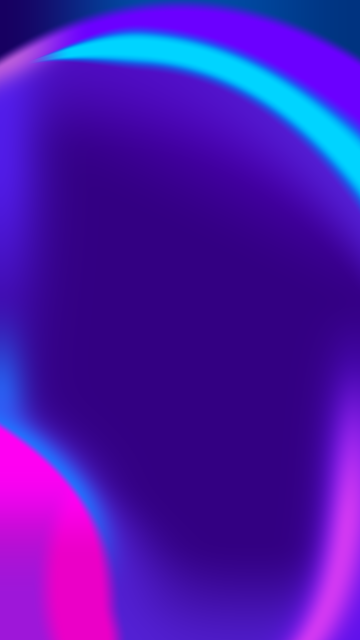
Reproduce this background procedurally as a WebGL 2 fragment shader.

```glsl
#version 300 es
precision highp float;
// Abstract wallpaper: a dark violet hollow ringed by a cyan arc, a magenta blob and neon edge glows.

uniform vec2 u_resolution;
out vec4 outColor;

// Palette
const vec3 HOLLOW   = vec3(0.20, 0.00, 0.51);
const vec3 DUSK     = vec3(0.31, 0.00, 0.74);
const vec3 PURPLE   = vec3(0.33, 0.13, 0.84);
const vec3 VIOLET   = vec3(0.42, 0.00, 1.00);
const vec3 INDIGO   = vec3(0.33, 0.12, 0.95);
const vec3 LAVENDER = vec3(0.72, 0.36, 0.86);
const vec3 CYAN     = vec3(0.00, 0.83, 1.00);
const vec3 AZURE    = vec3(0.01, 0.45, 0.95);
const vec3 RIM_BLUE = vec3(0.13, 0.45, 1.00);
const vec3 MAGENTA  = vec3(1.00, 0.00, 0.95);
const vec3 PINK     = vec3(0.92, 0.00, 0.78);
const vec3 ORCHID   = vec3(0.62, 0.09, 0.85);
const vec3 NEON     = vec3(0.82, 0.22, 0.95);
const vec3 SKY_DARK = vec3(0.09, 0.00, 0.38);
const vec3 SKY_BLUE = vec3(0.00, 0.29, 0.64);
const vec3 SKY_EDGE = vec3(0.00, 0.20, 0.50);

// Layout, in canvas widths
const float ASPECT      = 16.0 / 9.0;
const float DOME_TOP    = 1.764;
const float DOME_CURVE  = 0.62;
const float DOME_BLUR   = 0.022;
const float ARC_TOP     = 1.646;
const float ARC_PEAK_X  = 0.35;
const float BLOB_WIDTH  = 0.31;
const float BLOB_CURVE  = 1.46;
const float RIDGE_X     = 0.99;
const float RIDGE_SWEEP = 0.13;

// 1 below the low bound, 0 above the high one
float fade(float low, float high, float v) { return 1.0 - smoothstep(low, high, v); }

float bell(float v, float width) { return exp(-v * v / (width * width)); }

float domeHeight(float x) {
    float t = x - 0.5;
    return DOME_TOP - DOME_CURVE * t * t;
}

float arcHeight(float x) {
    float t = x - ARC_PEAK_X;
    return ARC_TOP - t * t * (0.646 + 0.211 * t);
}

float arcHalfWidth(float x) {
    return 0.004 + 0.046 * smoothstep(0.05, 0.4, x) + 0.055 * pow(x, 5.0);
}

// Approximate signed distance to the lower left blob
float blobDistance(vec2 p) {
    float edge = BLOB_WIDTH - BLOB_CURVE * p.y * p.y * p.y + 0.015 * fade(0.0, 0.1, p.y);
    float slope = 3.0 * BLOB_CURVE * p.y * p.y;
    return (p.x - edge) / sqrt(1.0 + slope * slope);
}

vec3 hollow(vec2 p, float depth) {
    vec3 col = mix(HOLLOW, DUSK, smoothstep(1.36, 1.85, p.y + 0.49 * p.x));
    float underArc = fade(0.0, 0.26, depth - arcHalfWidth(p.x));
    col = mix(col, PURPLE, underArc * mix(0.35, 0.9, smoothstep(0.3, 1.0, p.x)));

    // Left edge: indigo above, blue toward the blob
    float upper = smoothstep(0.75, 1.35, p.y);
    col = mix(col, INDIGO, bell(p.x, 0.12) * mix(0.25, 0.9, upper));
    col = mix(col, RIM_BLUE, bell(p.x, 0.07) * fade(0.6, 0.98, p.y) * smoothstep(0.3, 0.6, p.y));

    // Glow along the floor
    float floorGlow = fade(-0.05, 0.28, p.y);
    return mix(col, PURPLE, 0.85 * floorGlow);
}

vec3 addRidge(vec3 col, vec2 p) {
    float s = RIDGE_X - RIDGE_SWEEP * exp(-p.y / 0.2) - p.x;
    float height = fade(0.45, 0.98, p.y);
    col = mix(col, mix(PURPLE, VIOLET, 0.5), bell(max(s, 0.0), 0.085) * height);
    float core = bell(s, s > 0.0 ? 0.052 : 0.065);
    return mix(col, NEON, core * fade(0.3, 0.8, p.y));
}

vec3 addBlob(vec3 col, vec2 p) {
    float d = blobDistance(p);
    float high = smoothstep(0.12, 0.45, p.y);

    // Outer halo and bright rim
    float outside = max(d, 0.0);
    col = mix(col, PURPLE, 0.9 * bell(outside, mix(0.17, 0.085, high)) * fade(0.5, 0.8, p.y));
    col = mix(col, RIM_BLUE, bell(outside, 0.045) * high * fade(0.55, 0.85, p.y));

    // Pink body with an orchid pocket on its left
    vec3 body = mix(PINK, MAGENTA, smoothstep(0.22, 0.42, p.y));
    float t = p.y - 0.15;
    float pocketEdge = 0.14 + 0.9 * t * t;
    float pocket = fade(-0.05, 0.025, p.x - pocketEdge) * fade(0.12, 0.5, p.y);
    body = mix(body, ORCHID, pocket);
    float blur = mix(0.03, 0.013, high);
    return mix(col, body, fade(-blur, blur, d));
}

vec3 addArc(vec3 col, vec2 p, float depth) {
    col = mix(col, VIOLET, fade(-0.03, 0.03, depth));
    float paleLine = p.y - 1.595 - 0.45 * p.x;
    col = mix(col, LAVENDER, bell(paleLine, 0.055) * fade(0.02, 0.26, p.x));
    float across = abs(depth) / arcHalfWidth(p.x);
    vec3 band = mix(CYAN, AZURE, smoothstep(0.35, 1.05, across));
    return mix(col, band, fade(0.6, 1.35, across) * smoothstep(0.07, 0.2, p.x));
}

void main() {
    vec2 p = gl_FragCoord.xy / u_resolution * vec2(1.0, ASPECT);
    float depth = arcHeight(p.x) - p.y;

    vec3 col = hollow(p, depth);
    col = addRidge(col, p);
    col = addBlob(col, p);
    col = addArc(col, p, depth);

    // Sky beyond the dome
    vec3 sky = mix(SKY_DARK, SKY_BLUE, smoothstep(0.0, 0.42, p.x));
    sky = mix(sky, SKY_EDGE, smoothstep(0.6, 1.0, p.x));
    col = mix(col, sky, smoothstep(-DOME_BLUR, DOME_BLUR, p.y - domeHeight(p.x)));
    outColor = vec4(col, 1.0);
}
```
